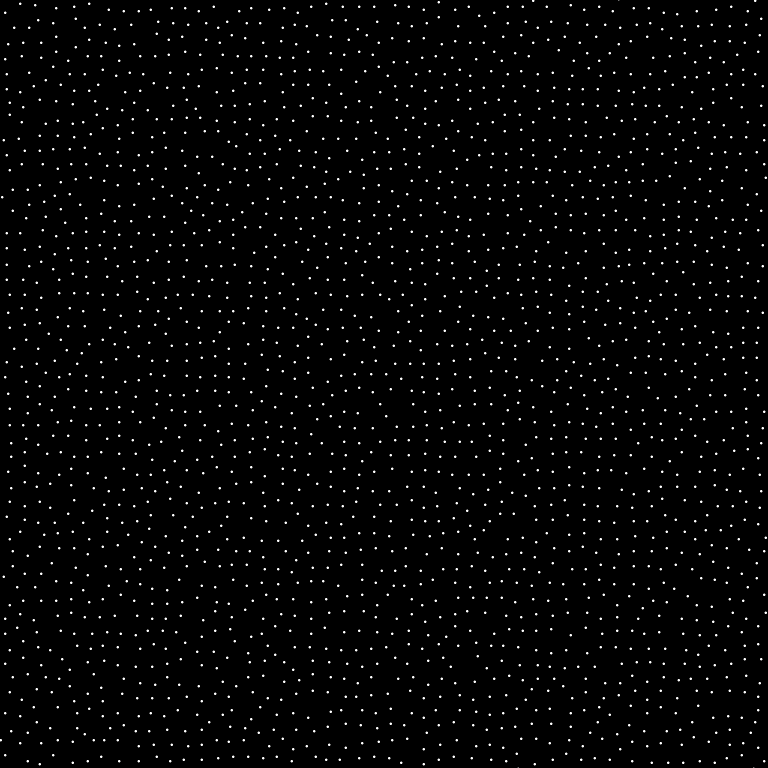
Write a Shadertoy shader that draws this texture.

```glsl
const float CELLS = 48.0;        // dots per canvas side
const float SNAP = 512.0;        // fine lattice the dot centres rest on
const float DOT_CORE = 0.5 / SNAP;
const float DOT_EDGE = 1.14 / SNAP;
const float SPACING = 0.95;      // preferred gap between dots, in cells
const float MAX_PUSH = 0.4;      // longest move per relaxation, in cells
const vec3 BACKGROUND = vec3(0.0);
const vec3 DOT_COLOR = vec3(1.0);

// Integer hash of a cell, two values in 0..1
vec2 hash2(ivec2 cell) {
    uvec2 v = uvec2(cell + 1000) * 1664525u + 1013904223u;
    v.x += v.y * 1664525u;
    v.y += v.x * 1664525u;
    v ^= v >> 16u;
    v.x += v.y * 1664525u;
    v.y += v.x * 1664525u;
    v ^= v >> 16u;
    return vec2(v & 65535u) / 65536.0;
}

vec2 jitteredPoint(ivec2 cell) {
    return vec2(cell) + 0.06 + 0.88 * hash2(cell);
}

// Push that moves a point away from one close neighbour
vec2 repel(vec2 point, vec2 neighbour, float spacing) {
    vec2 away = point - neighbour;
    float gap = max(length(away), 0.001);
    return away / gap * max(spacing - gap, 0.0) * 0.5;
}

vec2 limitLength(vec2 v, float limit) {
    return v * min(1.0, limit / max(length(v), 0.001));
}

// First relaxation: spread the raw points
vec2 spreadPoint(ivec2 cell) {
    vec2 point = jitteredPoint(cell);
    vec2 push = vec2(0.0);
    for (int y = -1; y <= 1; y++)
    for (int x = -1; x <= 1; x++) {
        if (x == 0 && y == 0) continue;
        push += repel(point, jitteredPoint(cell + ivec2(x, y)), SPACING);
    }
    return point + limitLength(push, MAX_PUSH);
}

// Second relaxation: even out the remaining close pairs
vec2 settledPoint(ivec2 cell) {
    vec2 point = spreadPoint(cell);
    vec2 push = vec2(0.0);
    for (int y = -1; y <= 1; y++)
    for (int x = -1; x <= 1; x++) {
        if (x == 0 && y == 0) continue;
        push += repel(point, spreadPoint(cell + ivec2(x, y)), SPACING);
    }
    return point + limitLength(push, MAX_PUSH);
}

vec2 snapToLattice(vec2 p, float steps) {
    return (floor(p * steps) + 0.5) / steps;
}

float softDot(vec2 p, vec2 center, float core, float edge) {
    return 1.0 - smoothstep(core, edge, distance(p, center));
}

// Brightest dot among the surrounding cells
float dotField(vec2 p) {
    vec2 gridPos = p * CELLS;
    ivec2 home = ivec2(floor(gridPos));
    float light = 0.0;
    for (int y = -1; y <= 1; y++)
    for (int x = -1; x <= 1; x++) {
        ivec2 cell = home + ivec2(x, y);
        // Skip points too far away to reach this position
        if (distance(gridPos, jitteredPoint(cell)) > 1.0) continue;
        vec2 center = snapToLattice(settledPoint(cell) / CELLS, SNAP);
        light = max(light, softDot(p, center, DOT_CORE, DOT_EDGE));
    }
    return light;
}

void mainImage(out vec4 fragColor, in vec2 fragCoord) {
    vec2 p = fragCoord / iResolution.y;
    fragColor = vec4(mix(BACKGROUND, DOT_COLOR, dotField(p)), 1.0);
}
```
